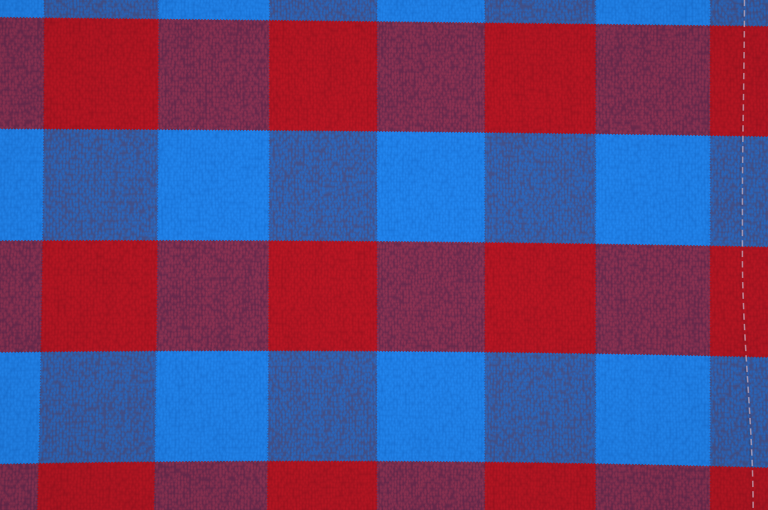
Reproduce this texture procedurally as a Shadertoy shader.

```glsl
const vec2 FRAME = vec2(1.5, 1.0);            // canvas extent in cloth units
const vec2 BAND = vec2(0.2168, 0.2155);       // width of one colour band
const vec2 BAND_ORIGIN = vec2(0.086, 0.0957); // first band edges
const vec2 SPECKLE_GRID = vec2(170.0, 115.0); // yarn flecks per unit
const vec2 SLUB_GRID = vec2(42.0, 15.0);      // long uneven yarns per unit
const float RIB_COUNT = 165.0;
const float PICK_COUNT = 190.0;
const float EDGE_FRAY = 0.0009;
const float STITCH_PERIOD = 0.0205;
const float STITCH_HALF_WIDTH = 0.0015;
const float STITCH_HALF_LENGTH = 0.0062;
const float TAU = 6.2831853;

const vec3 RED = vec3(0.71, 0.085, 0.135);
const vec3 RED_DARK = vec3(0.60, 0.07, 0.12);
const vec3 BLUE = vec3(0.13, 0.51, 0.91);
const vec3 BLUE_DARK = vec3(0.10, 0.44, 0.82);
const vec3 SLATE = vec3(0.17, 0.39, 0.71);
const vec3 SLATE_DARK = vec3(0.25, 0.31, 0.53);
const vec3 PLUM = vec3(0.53, 0.19, 0.31);
const vec3 PLUM_DARK = vec3(0.40, 0.16, 0.29);
const vec3 STITCH = vec3(0.76, 0.66, 0.73);

vec2 hash22(vec2 p) {
    vec3 q = fract(p.xyx * vec3(0.1031, 0.1030, 0.0973));
    q += dot(q, q.yzx + 33.33);
    return fract((q.xx + q.yz) * q.zy);
}

// Distance to the nearest scattered point
float cellular(vec2 p) {
    vec2 cell = floor(p), local = fract(p);
    float nearest = 4.0;
    for (int j = -1; j <= 1; j++)
    for (int i = -1; i <= 1; i++) {
        vec2 o = vec2(i, j);
        vec2 d = o + hash22(cell + o) - local;
        nearest = min(nearest, dot(d, d));
    }
    return sqrt(nearest);
}

// Hand-laid cloth: uneven band widths, tilt and sag
vec2 clothWarp(vec2 p) {
    float d = p.x - 0.75;
    float drop = 1.0 - p.y;
    float drift = 0.0075 * sin(TAU * (p.x - BAND_ORIGIN.x) / (6.0 * BAND.x));
    float shear = 0.014 * drop * drop * max(1.0 - p.x / 0.75, 0.0);
    float sag = (0.004 + 0.008 * p.y) * d + 0.018 * drop * d * d;
    return p + vec2(shear - drift, sag);
}

// 1 on even bands, 0 on odd bands
vec2 bandMask(vec2 q, float aa) {
    vec2 t = (q - BAND_ORIGIN) / BAND;
    vec2 fromCentre = abs(fract(t * 0.5 + 0.25) - 0.5);
    vec2 dist = (0.25 - fromCentre) * 2.0 * BAND;
    return smoothstep(vec2(-aa), vec2(aa), dist);
}

float stitchMask(vec2 p, float aa) {
    float seamX = 1.450 + 0.021 * smoothstep(0.5, 0.0, p.y)
                + 0.004 * smoothstep(0.6, 1.0, p.y);
    float along = (fract(p.y / STITCH_PERIOD) - 0.5) * STITCH_PERIOD;
    vec2 d = abs(vec2(p.x - seamX, along));
    vec2 m = 1.0 - smoothstep(vec2(-aa), vec2(aa),
                              d - vec2(STITCH_HALF_WIDTH, STITCH_HALF_LENGTH));
    return m.x * m.y;
}

void mainImage(out vec4 fragColor, in vec2 fragCoord) {
    vec2 p = fragCoord / iResolution.xy * FRAME;
    float aa = max(0.0007, 0.7 / iResolution.y);
    vec2 q = clothWarp(p);

    // Yarn texture
    float speckle = cellular(q * SPECKLE_GRID) - 0.45;
    float slub = cellular(q * SLUB_GRID + 17.0) - 0.45;
    float rib = sin(TAU * RIB_COUNT * q.x + 0.8 * sin(q.y * 31.0));
    float pick = sin(TAU * PICK_COUNT * q.y);
    float grain = 1.1 * speckle + 0.3 * slub + 0.12 * rib + 0.05 * pick;

    // Crossing of red and blue yarns
    vec2 fray = EDGE_FRAY * vec2(pick, rib);
    vec2 mask = bandMask(q + fray, aa);
    float solidTone = clamp(0.4 + 0.8 * grain, 0.0, 1.0);
    float mixedTone = clamp(0.5 + 1.3 * grain, 0.0, 1.0);
    vec3 blueWeft = mix(mix(BLUE, BLUE_DARK, solidTone),
                        mix(SLATE, SLATE_DARK, mixedTone), mask.x);
    vec3 redWeft = mix(mix(PLUM, PLUM_DARK, mixedTone),
                       mix(RED, RED_DARK, solidTone), mask.x);
    vec3 color = mix(redWeft, blueWeft, mask.y);

    // Soft light falling off to the corners
    vec2 c = p / FRAME - vec2(0.52, 0.55);
    color *= 1.03 - 0.16 * dot(c, c);

    // Seam thread in a faint crease
    float seam = stitchMask(p, aa);
    color *= 1.0 - 0.15 * stitchMask(p + vec2(0.003, 0.001), 2.0 * aa);
    color = mix(color, STITCH, 0.75 * seam);

    fragColor = vec4(clamp(color, 0.0, 1.0), 1.0);
}
```
